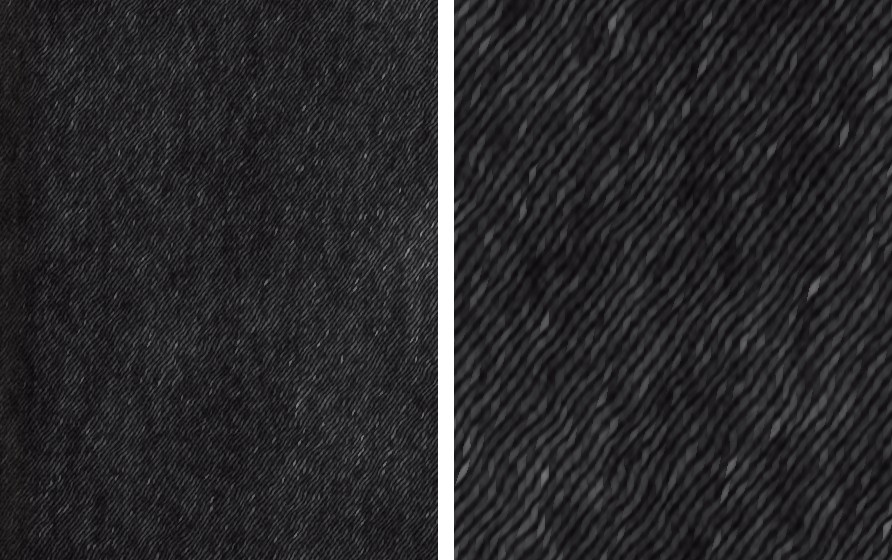
Left: the whole. Right: its middle third, enlarged.
A Shadertoy shader for this texture:

```glsl
// Washed black denim: steep diagonal twill ribs cut into short warp stitches,
// each with its own random brightness, under soft streaks and broad fading.
// Lengths are fractions of the canvas height.

float hash(vec2 p) {
    return fract(sin(dot(p, vec2(127.1, 311.7))) * 43758.5453);
}

float noise(vec2 p) {
    vec2 cell = floor(p), f = fract(p);
    f = f * f * (3.0 - 2.0 * f);
    return mix(mix(hash(cell), hash(cell + vec2(1, 0)), f.x),
               mix(hash(cell + vec2(0, 1)), hash(cell + vec2(1, 1)), f.x), f.y);
}

float fbm(vec2 p) {
    float sum = 0.0, amp = 0.5;
    for (int i = 0; i < 4; i++) {
        sum += amp * noise(p);
        p = p * 2.03 + 17.3;
        amp *= 0.5;
    }
    return sum / 0.9375;
}

// Brightness of the weave: steep ribs broken into leaning stitches
float twill(vec2 p) {
    // Uneven yarn tension bends the threads
    p += 0.005 * (vec2(noise(p * 38.0), noise(p * 38.0 + 51.0)) - 0.5);
    p += 0.002 * (vec2(noise(p * 110.0), noise(p * 110.0 + 23.0)) - 0.5);

    float thread = (p.x - 0.14 * p.y) * 220.0;
    float column = floor(thread);
    float along = p.y * 69.0 - 0.52 * mix(column + 0.5, thread, 0.8);
    vec2 stitch = vec2(column, floor(along));

    float rib = smoothstep(-0.12, 0.9, 0.5 - 0.5 * cos(6.2832 * along));
    float yarn = 0.8 + 0.2 * sin(3.1416 * fract(thread));

    // Fibres follow the ribs and blur the stitch boundaries
    vec2 ribAxis = vec2(0.57, 0.82);
    vec2 fibre = vec2(dot(p, ribAxis), dot(p, vec2(-ribAxis.y, ribAxis.x)));
    float worn = mix(pow(hash(stitch), 1.5), noise(fibre * vec2(90.0, 210.0)), 0.45);
    float glint = smoothstep(0.94, 1.0, hash(stitch + 37.0));
    return 0.074 + rib * yarn * (0.035 + 0.20 * worn + 0.17 * glint);
}

// Broad wear: dim left side, paler upper right and a rubbed patch at the right
float fading(vec2 uv, vec2 p) {
    vec2 rubbed = (uv - vec2(1.0, 0.55)) * vec2(8.0, 8.0);
    float tone = 0.93 + 0.16 * smoothstep(0.1, 1.0, uv.x);
    tone += 0.17 * smoothstep(0.3, 1.0, uv.x) * smoothstep(0.5, 1.0, uv.y);
    tone += 0.36 * exp(-dot(rubbed, rubbed));
    tone -= 0.12 * exp(-pow((uv.x - 0.065) * 22.0, 2.0));
    tone += 0.55 * (fbm(p * vec2(7.0, 4.5)) - 0.5);
    tone += 0.34 * (noise(p * vec2(75.0, 18.0)) - 0.5);
    return tone;
}

void mainImage(out vec4 fragColor, in vec2 fragCoord) {
    vec2 uv = fragCoord / iResolution.xy;
    vec2 p = fragCoord / iResolution.y;

    // The left edge loses weave contrast where the cloth turns away
    float edge = 1.0 - smoothstep(0.02, 0.12, uv.x);
    float light = mix(twill(p), 0.14, 0.4 * edge) * fading(uv, p);

    // Fine lint, finer than a stitch
    light += 0.06 * (noise(p * vec2(350.0, 260.0)) - 0.5);

    // Violet black shadows, neutral grey yarn, brownish left edge
    vec3 dye = mix(vec3(1.04, 0.92, 1.10), vec3(0.99, 0.99, 1.02),
                   smoothstep(0.05, 0.20, light));
    dye = mix(dye, vec3(1.08, 0.97, 0.96), 0.7 * edge);
    fragColor = vec4(clamp(light * dye, 0.0, 1.0), 1.0);
}
```
